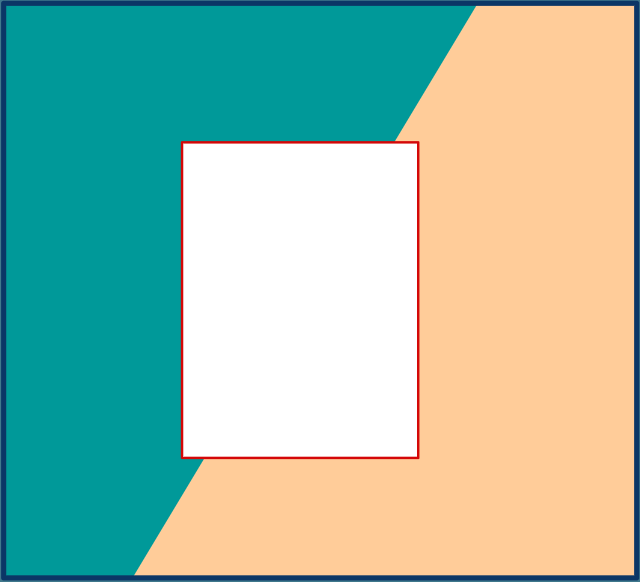
Write a Shadertoy shader that draws this background.

```glsl
const vec3 TEAL = vec3(0.0, 0.6, 0.6);
const vec3 PEACH = vec3(1.0, 0.8, 0.6);
const vec3 NAVY = vec3(0.045, 0.21, 0.40);
const vec3 MIST_BLUE = vec3(0.25, 0.47, 0.55);
const vec3 RED = vec3(0.83, 0.03, 0.03);
const vec3 WHITE = vec3(1.0);

// Signed distance to a box, negative inside
float boxDistance(vec2 p, vec2 center, vec2 halfSize) {
    vec2 d = abs(p - center) - halfSize;
    return length(max(d, 0.0)) + min(max(d.x, d.y), 0.0);
}

// Signed distance to the line through a and b, positive on its right
float lineDistance(vec2 p, vec2 a, vec2 b) {
    vec2 dir = normalize(b - a);
    return dot(p - a, vec2(dir.y, -dir.x));
}

// Antialiased coverage of the region where distance is negative
float coverage(float dist, float pixel) {
    return clamp(0.5 - dist / pixel, 0.0, 1.0);
}

void mainImage(out vec4 fragColor, in vec2 fragCoord) {
    float pixel = 1.0 / iResolution.y;
    vec2 p = fragCoord * pixel;
    float aspect = iResolution.x * pixel;

    // Two fields split by a diagonal
    float diagonal = lineDistance(p, vec2(0.2303, 0.0114), vec2(0.8183, 0.9900));
    vec3 color = mix(PEACH, TEAL, coverage(diagonal, pixel));

    // White panel with a thin red outline
    float panel = boxDistance(p, vec2(0.5157, 0.4843), vec2(0.2029, 0.2711));
    color = mix(color, WHITE, coverage(panel, pixel));
    color = mix(color, RED, coverage(abs(panel) - 0.0021, pixel));

    // Navy frame with softly rounded corners and a pale outer rim
    vec2 middle = vec2(0.5 * aspect + 0.0003, 0.5007);
    vec2 frameHalf = vec2(0.5 * aspect - 0.0060, 0.4936);
    float frame = boxDistance(p, middle, frameHalf);
    color = mix(MIST_BLUE, color, coverage(frame, pixel));
    color = mix(color, NAVY, coverage(abs(frame) - 0.0044, pixel));

    fragColor = vec4(color, 1.0);
}
```
